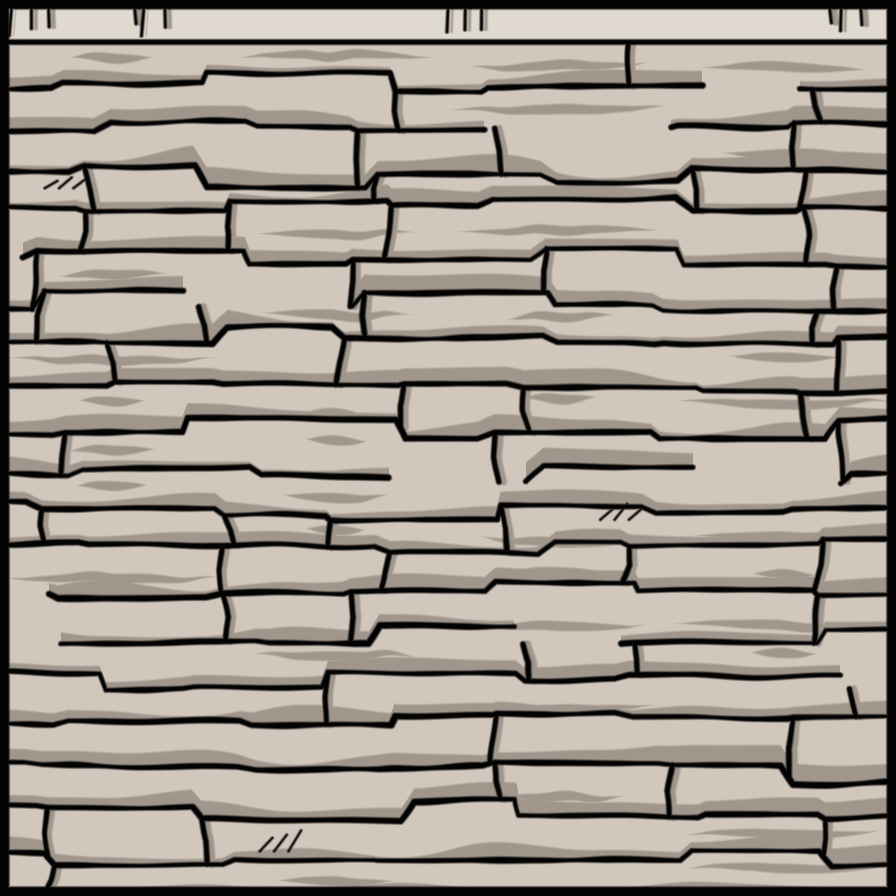
Give the GLSL for this texture, as a three.js fragment shader.

```glsl
varying vec2 vUv;

const vec3 STONE = vec3(0.825, 0.782, 0.742);
const vec3 CAP = vec3(0.88, 0.85, 0.815);
const vec3 SHADE = vec3(0.63, 0.59, 0.55);
const vec3 INK = vec3(0.01);
const float WALL_TOP = 0.953;
const float ROWS = 20.0;
const float ROW_H = WALL_TOP / ROWS;
const float SPAN = 0.165;         // mean distance between steps of a ledge
const float RAMP = 0.02;          // longest run of a step
const float ROW_SHIFT = 0.3;      // height change of a whole ledge, in rows
const float STEP_SHIFT = 0.5;     // height change at each step, in rows
const float GAP_CHANCE = 0.1;
const float JOINT_CHANCE = 0.45;
const float LINE = 0.0031;        // half width of an ink line
const float BORDER = 0.0105;
const float SHADE_MIN = 0.003;
const float SHADE_MAX = 0.023;
const float STREAK_CHANCE = 0.45;
const float SOFT = 0.0018;

float hash(vec2 p) {
  return fract(sin(dot(p, vec2(127.1, 311.7))) * 43758.5453);
}

float noise(vec2 p) {
  vec2 c = floor(p), f = fract(p);
  f = f * f * (3.0 - 2.0 * f);
  return mix(mix(hash(c), hash(c + vec2(1, 0)), f.x),
             mix(hash(c + vec2(0, 1)), hash(c + vec2(1, 1)), f.x), f.y);
}

float segment(vec2 p, vec2 a, vec2 b) {
  vec2 ab = b - a;
  return length(p - a - ab * clamp(dot(p - a, ab) / dot(ab, ab), 0.0, 1.0));
}

float fill(float d) { return 1.0 - smoothstep(-SOFT, SOFT, d); }

// Stepped ledges: knot k of ledge i starts a flat run
float knotX(float k, float i) { return (k + 0.15 + 0.6 * hash(vec2(k, i))) * SPAN; }

float rampRun(float k, float i) { return RAMP * (0.2 + 0.8 * hash(vec2(k, i) + 3.1)); }

float level(float k, float i) {
  if (i < 0.5 || i > ROWS - 0.5) return i * ROW_H;
  float shift = ROW_SHIFT * (hash(vec2(i, 5.7)) - 0.5);
  return (i + shift + STEP_SHIFT * (hash(vec2(k, i) + 11.3) - 0.5)) * ROW_H;
}

bool isDrawn(float k, float i) { return i < 0.5 || hash(vec2(k, i) + 7.7) > GAP_CHANCE; }

float knotBefore(float x, float i) {
  float k = floor(x / SPAN);
  return x < knotX(k, i) ? k - 1.0 : k;
}

float ledge(float x, float i) {
  float k = knotBefore(x, i);
  float t = clamp((x - knotX(k, i)) / rampRun(k, i), 0.0, 1.0);
  return mix(level(k - 1.0, i), level(k, i), t);
}

// Returns signed distances: x to ink, y to shade
vec2 masonry(vec2 p) {
  vec2 d = vec2(1.0);
  float row = floor(p.y / ROW_H), column = floor(p.x / SPAN);
  for (int a = -1; a <= 2; a++) {
    float i = row + float(a);
    if (i < -0.5 || i > ROWS + 0.5) continue;
    float rise = p.y - ledge(p.x, i);
    float depth = mix(SHADE_MIN, SHADE_MAX, noise(vec2(p.x * 9.0, i * 5.3)));
    if (isDrawn(knotBefore(p.x, i), i)) d.y = min(d.y, max(-rise, rise - depth));
    if (i < 0.5) continue;
    float width = LINE * (0.7 + 0.6 * noise(vec2(p.x * 25.0, i * 3.7)));
    for (int b = -1; b <= 1; b++) {
      float k = column + float(b);
      float x = knotX(k, i), y = level(k, i);
      vec2 flatStart = vec2(x + rampRun(k, i), y);
      if (i < ROWS - 0.5 && isDrawn(k, i)) {
        d.x = min(d.x, segment(p, flatStart, vec2(knotX(k + 1.0, i), y)) - width);
        d.x = min(d.x, segment(p, vec2(x, level(k - 1.0, i)), flatStart) - width);
      }
      // Upright joint, bent once, down to the ledge below
      if (hash(vec2(k, i) + 19.9) < JOINT_CHANCE) {
        float lean = 0.024 * (hash(vec2(k, i) + 23.5) - 0.5);
        vec2 foot = vec2(flatStart.x + lean, ledge(flatStart.x + lean, i - 1.0));
        vec2 bend = mix(flatStart, foot, 0.5) + vec2(0.008 * (hash(vec2(k, i) + 29.1) - 0.5), 0.0);
        d.x = min(d.x, min(segment(p, flatStart, bend), segment(p, bend, foot)) - LINE);
        vec2 q = p - vec2(0.005, 0.0);
        d.y = min(d.y, min(segment(q, flatStart, bend), segment(q, bend, foot)) - 0.004);
      }
    }
  }
  return d;
}

// Thin lens-shaped streaks on the stone faces
float streaks(vec2 p) {
  vec2 size = vec2(0.25, ROW_H), cell = floor(p / size);
  if (hash(cell + 41.3) > STREAK_CHANCE) return 1.0;
  vec2 q = (fract(p / size) - 0.5) * size;
  q.y += ROW_H * 0.4 * (hash(cell + 43.9) - 0.5) + 0.006 * (noise(p * vec2(30.0, 3.0)) - 0.5);
  float reach = mix(0.03, 0.12, hash(cell + 47.1));
  return abs(q.y) - 0.0055 * (1.0 - q.x * q.x / (reach * reach));
}

// Three clusters of short slanted scratches
float scratches(vec2 p) {
  float d = 1.0;
  for (int j = 0; j < 9; j++) {
    float group = floor(float(j) / 3.0), n = mod(float(j), 3.0);
    vec2 a = vec2(fract(0.05 + 0.62 * group) + 0.016 * n, fract(0.79 - 0.37 * group));
    vec2 b = a + vec2(0.014, 0.008 + 0.016 * hash(vec2(group, n)));
    d = min(d, segment(p, a, b) - 0.0014);
  }
  return d;
}

// Upright ticks on the cap, in four groups, with shade beside them
vec2 capTicks(vec2 p) {
  vec2 d = vec2(1.0);
  vec4 anchors = vec4(0.035, 0.165, 0.52, 0.94);
  for (int g = 0; g < 4; g++) {
    for (int n = 0; n < 3; n++) {
      float r = hash(vec2(float(g), float(n)) + 53.3);
      vec2 a = vec2(anchors[g] + 0.018 * (float(n) - 1.0) + 0.008 * (r - 0.5), 1.0);
      vec2 b = vec2(a.x + 0.008 * (r - 0.5), 0.959 + 0.018 * r);
      d.x = min(d.x, segment(p, a, b) - 0.0019);
      d.y = min(d.y, segment(p - vec2(0.005, 0.0), a, b) - 0.004 * r);
    }
  }
  return d;
}

void main() {
  vec2 p = vUv;
  p.y += 0.005 * (noise(vUv * 13.0) - 0.5);
  p.x += 0.004 * (noise(vUv * 31.0 + 9.0) - 0.5);

  bool onCap = vUv.y > WALL_TOP;
  vec2 d = onCap ? capTicks(vUv) : masonry(p);
  if (!onCap) d = min(d, vec2(scratches(vUv), streaks(p)));

  // Cap line and outer frame
  vec2 edge = min(vUv, 1.0 - vUv);
  d.x = min(d.x, abs(vUv.y - WALL_TOP) - LINE);
  d.x = min(d.x, min(edge.x, edge.y) - BORDER);

  vec3 color = mix(onCap ? CAP : STONE, SHADE, fill(d.y));
  gl_FragColor = vec4(mix(color, INK, fill(d.x)), 1.0);
}
```
